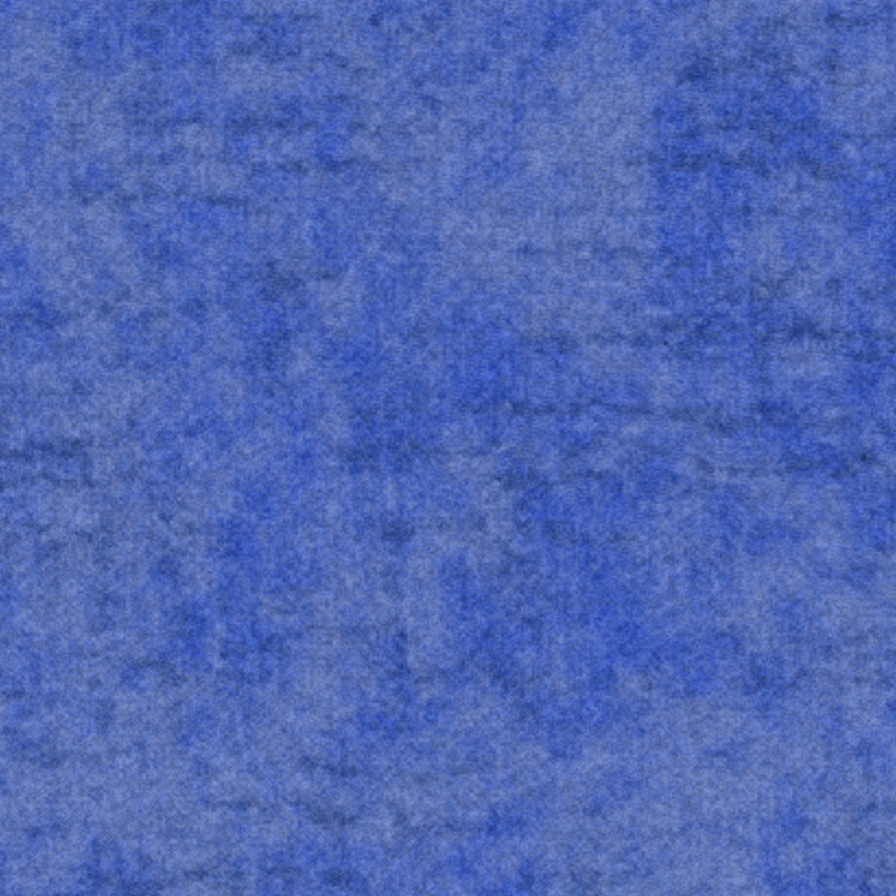
This texture is drawn by a three.js fragment shader. Its source:

```glsl
// Blue pulp paper: cloudy patches of pale and vivid blue dye, crossed by
// broken, wavering dark laid lines and faint upright bands, under fine
// fibre grain with a few pale hairs and dark specks.
varying vec2 vUv;

float hash(vec2 p) {
  return fract(sin(dot(p, vec2(127.1, 311.7))) * 43758.5453);
}

float noise(vec2 p) {
  vec2 i = floor(p), f = fract(p);
  f = f * f * (3.0 - 2.0 * f);
  return mix(mix(hash(i), hash(i + vec2(1.0, 0.0)), f.x),
             mix(hash(i + vec2(0.0, 1.0)), hash(i + vec2(1.0, 1.0)), f.x), f.y);
}

float fbm(vec2 p) {
  float sum = 0.0, amp = 0.5;
  for (int i = 0; i < 5; i++) {
    sum += amp * noise(p);
    p = mat2(1.6, 1.2, -1.2, 1.6) * p + 7.3;
    amp *= 0.55;
  }
  return sum / 1.06;
}

// Broken horizontal lines, one per row, each at a jittered height
float laidLines(vec2 uv, float rows, float seed) {
  float ink = 0.0;
  float wobble = 0.7 * (noise(uv * vec2(6.0, 3.0) + seed) - 0.5)
               + 0.4 * (noise(uv * vec2(30.0, 12.0) + seed) - 0.5);
  float y = uv.y * rows + wobble;
  for (int k = -1; k <= 1; k++) {
    float row = floor(y) + float(k);
    float d = y - row - 0.5 - 0.6 * (hash(vec2(row, seed)) - 0.5);
    float gap = smoothstep(0.3, 0.7, noise(vec2(uv.x * 6.0 + row * 3.7, row * 5.3 + seed)));
    float width = mix(0.1, 0.28, noise(vec2(uv.x * 16.0, row * 2.9 + seed)));
    ink += gap * exp(-d * d / (width * width));
  }
  return ink;
}

// Faint upright bands, fading in and out along their height
float uprightBands(vec2 uv) {
  float x = uv.x + 0.008 * noise(uv * vec2(4.0, 20.0));
  float band = smoothstep(0.55, 0.85, noise(vec2(x * 34.0, uv.y * 3.0 + 11.0)));
  return band * smoothstep(0.3, 0.65, noise(uv * vec2(5.0, 8.0) + 31.0));
}

// x: dark specks, y: short pale hairs, scattered one per cell
vec2 debris(vec2 uv) {
  vec2 marks = vec2(0.0);
  vec2 cell = floor(uv * 9.0), q = fract(uv * 9.0);
  float pick = hash(cell + 17.0);
  vec2 d = q - 0.3 - 0.4 * vec2(hash(cell + 2.0), hash(cell + 8.0));
  if (pick < 0.06) {
    float r = mix(0.012, 0.032, hash(cell + 5.0));
    marks.x = 1.0 - smoothstep(r * 0.5, r * 1.5, length(d));
  } else if (pick > 0.95) {
    float a = 1.57 + 1.6 * (hash(cell + 23.0) - 0.5);
    vec2 dir = vec2(cos(a), sin(a));
    float along = dot(d, dir);
    float across = dot(d, vec2(-dir.y, dir.x)) + 0.5 * along * along;
    marks.y = (1.0 - smoothstep(0.004, 0.02, abs(across)))
            * (1.0 - smoothstep(0.1, 0.26, abs(along)));
  }
  return marks;
}

void main() {
  vec2 uv = vUv;

  // Dye clouds with smaller blotches, a little taller than wide
  float cloud = fbm(uv * vec2(9.0, 7.0) + 3.0);
  float blotch = fbm(uv * vec2(27.0, 25.0) + 40.0);
  float dye = smoothstep(0.32, 0.78, 0.5 * cloud + 0.5 * blotch);
  vec3 color = mix(vec3(0.376, 0.457, 0.715), vec3(0.225, 0.345, 0.735), dye);

  // Dark lines and bands, broken up by a fine mottle
  float mottle = smoothstep(0.28, 0.68, fbm(uv * vec2(60.0, 85.0) + 9.0));
  float region = smoothstep(0.25, 0.65, noise(uv * 4.0 + 60.0));
  float shade = laidLines(uv, 19.0, 3.0) * mix(0.6, 1.0, region)
              + 0.5 * laidLines(uv, 31.0, 27.0) * region
              + 0.5 * uprightBands(uv);
  shade += 0.4 * smoothstep(0.52, 0.72, blotch);
  color = mix(color, vec3(0.2, 0.295, 0.555), min(shade * mottle, 1.0) * 0.68);

  // Pale worn flecks
  float worn = smoothstep(0.6, 0.82, fbm(uv * 46.0 + 80.0));
  color = mix(color, vec3(0.46, 0.54, 0.78), worn * 0.4);

  // Fibre grain at three sizes, the finest tinted
  float grain = 0.07 * (noise(uv * 120.0) - 0.5)
              + 0.1 * (noise(uv * 230.0 + 13.0) - 0.5)
              + 0.09 * (noise(uv * 410.0 + 29.0) - 0.5);
  float tint = noise(uv * 190.0 + 51.0) - 0.5;
  color += grain + tint * vec3(0.045, 0.02, -0.035);

  // Specks and hairs
  vec2 marks = debris(uv);
  color = mix(color, vec3(0.13, 0.18, 0.36), marks.x * 0.75);
  color = mix(color, vec3(0.52, 0.6, 0.8), marks.y * 0.35);

  gl_FragColor = vec4(color, 1.0);
}
```
